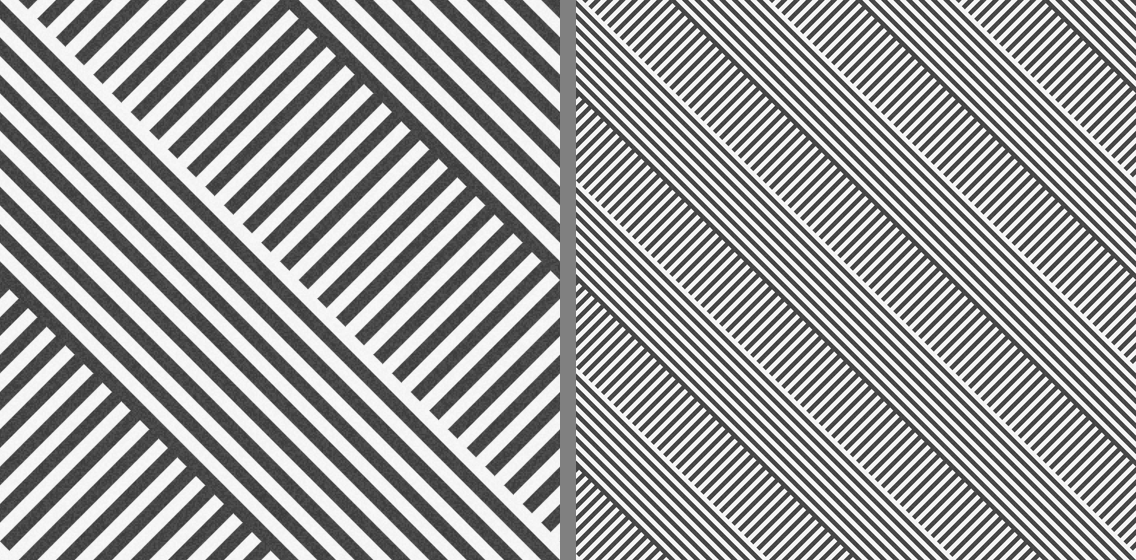
Left: one tile. Right: repeated 3 by 3.
Write a WebGL 1 fragment shader that draws this pattern.

```glsl
precision highp float;

uniform vec2 u_resolution;

float hash(vec2 cell) {
  return fract(sin(dot(cell, vec2(12.9898, 78.233))) * 43758.5453);
}

// Value noise whose lattice wraps after a whole number of cells
float wrappedNoise(vec2 p, float cells) {
  vec2 q = p * cells;
  vec2 i = floor(q);
  vec2 f = q - i;
  f = f * f * (3.0 - 2.0 * f);
  vec2 a = mod(i, cells);
  vec2 b = mod(i + 1.0, cells);
  return mix(mix(hash(a), hash(vec2(b.x, a.y)), f.x),
             mix(hash(vec2(a.x, b.y)), hash(b), f.x), f.y);
}

// Positive inside the light half of each unit period, negative in the dark half
float stripe(float t) {
  return 0.25 - abs(fract(t + 0.25) - 0.5);
}

void main() {
  vec2 uv = gl_FragCoord.xy / u_resolution;

  // Diagonal coordinates, fifteen stripe periods per tile
  float across = mod((uv.x + uv.y) * 15.0, 15.0);
  float along = (uv.x - uv.y) * 15.0;

  // Comb of crosswise bars: joined to a light rail below, cut off by a dark one above
  float comb = min(max(0.5 - across, stripe(along)), 7.5 - across);

  // The comb fills one half of the tile, long stripes the other
  bool inComb = across > 0.25 && across < 7.75;
  float dist = inComb ? comb : stripe(across);

  float softness = max(0.03, 15.0 / min(u_resolution.x, u_resolution.y));
  float light = smoothstep(-softness, softness, dist);

  // Fine paper grain, stronger in the dark ink
  float grain = wrappedNoise(uv, 384.0) - 0.5;
  float shade = mix(0.275 + 0.1 * grain, 0.962 + 0.03 * grain, light);

  gl_FragColor = vec4(vec3(shade), 1.0);
}
```
